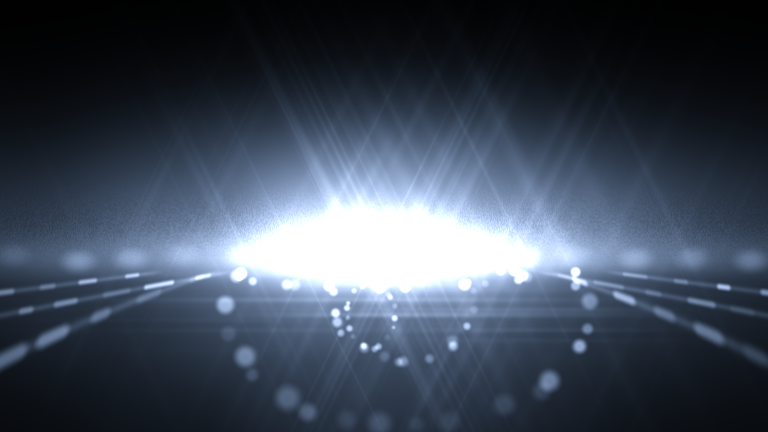
Reproduce this background procedurally as a WebGL 2 fragment shader.

```glsl
#version 300 es
precision highp float;

uniform vec2 u_resolution;
out vec4 fragColor;

// Layout is in canvas heights, with x = 0 at the middle
const float HORIZON = 0.41;
const vec3 SHADOW_TINT = vec3(0.55, 0.74, 1.0);
const vec3 LIGHT_TINT = vec3(0.20, 0.10, 0.0);
const float HALO_LEVEL = 1.10;
const float HALO_WIDTH = 0.50;
const float FLOOR_LEVEL = 0.90;
const float FLOOR_WIDTH = 0.55;
const float CORE_LEVEL = 0.80;
const vec2 CORE_SIZE = vec2(0.30, 0.085);
const int RAY_COUNT = 44;
const float RAY_SLANT = 0.49;
const float RAY_LEVEL = 0.075;
const float GRAIN_SCALE = 430.0;
const float GRAIN_LEVEL = 0.17;
const float DASH_SPACING = 0.105;
const vec3 TRAIL_START = vec3(0.39, 0.36, 0.52);
const vec3 TRAIL_SLOPE = vec3(0.33, 0.18, 0.13);
const vec3 TRAIL_BEND = vec3(0.17, 0.02, 0.0);

float hash(vec2 p) {
    vec3 q = fract(vec3(p.xyx) * 0.1031);
    q += dot(q, q.yzx + 33.33);
    return fract((q.x + q.y) * q.z);
}

float noise(vec2 p) {
    vec2 cell = floor(p), f = fract(p);
    f = f * f * (3.0 - 2.0 * f);
    float low = mix(hash(cell), hash(cell + vec2(1, 0)), f.x);
    float high = mix(hash(cell + vec2(0, 1)), hash(cell + 1.0), f.x);
    return mix(low, high, f.y);
}

float bell(float x) { return exp(-x * x); }

float falloff(float x, float width) { return 1.0 / (1.0 + x * x / (width * width)); }

// Parallel slanted beams, denser toward the middle
float rays(vec2 p, float seed) {
    float u = p.x + RAY_SLANT * p.y, sum = 0.0;
    for (int i = 0; i < RAY_COUNT; i++) {
        vec2 id = vec2(float(i), seed);
        float s = 2.0 * hash(id) - 1.0;
        float thick = hash(id + 40.0);
        float width = mix(0.003, 0.020, thick * thick);
        float fade = 0.3 + 0.9 * noise(vec2(p.y * 6.0, seed + float(i) * 3.0));
        sum += bell((u + 0.03 - 0.75 * s * abs(s)) / width) * fade * mix(0.3, 1.2, hash(id + 80.0));
    }
    return sum;
}

// Round lights along an ellipse, larger and softer when nearer
float lightRing(vec2 p, vec2 center, vec2 radii, int count, float size, float seed) {
    float sum = 0.0;
    for (int i = 0; i < count; i++) {
        vec2 id = vec2(float(i), seed);
        float angle = 6.2832 * (float(i) + hash(id)) / float(count);
        vec2 spot = center + radii * vec2(cos(angle), sin(angle)) * mix(0.94, 1.05, hash(id + 20.0));
        float near = clamp((HORIZON - spot.y) / 0.4, 0.0, 1.0);
        float r = size * mix(0.6, 1.15, hash(id + 50.0)) * (0.7 + 0.8 * near);
        float edge = 0.002 + r * mix(0.25, 0.6, near);
        float disc = 1.0 - smoothstep(r - edge, r + edge, length(p - spot));
        float level = mix(0.12, 0.8, hash(id + 70.0)) * (1.0 - 0.6 * near);
        sum += disc * level * step(spot.y, HORIZON - 0.02);
    }
    return sum;
}

// Dashes on curved tracks that run outward from the horizon
float trails(vec2 p) {
    float sum = 0.0, side = p.x < 0.0 ? 3.0 : 17.0;
    for (int k = 0; k < 3; k++) {
        float t = abs(p.x) - TRAIL_START[k];
        float across = p.y - (HORIZON - 0.04) + t * (TRAIL_SLOPE[k] + TRAIL_BEND[k] * t);
        float cell = floor(t / DASH_SPACING);
        vec2 id = vec2(cell + 9.0, float(k) * 7.0 + side);
        float along = t - (cell + mix(0.4, 0.6, hash(id))) * DASH_SPACING;
        float nearness = clamp(t / 0.5, 0.0, 1.0);
        float r = mix(0.004, k == 0 ? 0.020 : 0.008, nearness);
        float halfLength = mix(0.008, 0.030, hash(id + 30.0));
        float d = length(vec2(max(abs(along) - halfLength, 0.0), across)) - r;
        float soft = 0.002 + r * 0.55;
        float shine = hash(id + 60.0);
        float dash = (1.0 - smoothstep(-soft, soft, d)) * mix(0.08, 0.55, shine * shine);
        sum += (dash + 0.15 * bell(across / (0.7 * r + 0.002))) * smoothstep(-0.02, 0.04, t);
    }
    return sum;
}

// Blurred lights standing on the horizon
float horizonLights(vec2 p) {
    float x = p.x / 0.13, cell = floor(x);
    float jitter = hash(vec2(cell + 30.0, 5.0));
    vec2 d = vec2((x - cell - mix(0.4, 0.6, jitter)) * 0.13, p.y - HORIZON + 0.02 * jitter);
    return (1.0 - smoothstep(0.005, 0.045, length(d * vec2(0.8, 1.2)))) * mix(0.08, 0.25, jitter);
}

void main() {
    vec2 p = (gl_FragCoord.xy - vec2(0.5 * u_resolution.x, 0.0)) / u_resolution.y;
    float h = p.y - HORIZON;
    float above = smoothstep(-0.065, -0.005, h);

    // Sky halo, floor sheen and a core that melts into both
    float mist = 0.88 + 0.24 * noise(p * vec2(5.0, 4.0) + 20.0);
    float sky = HALO_LEVEL * exp(-12.5 * h * h) * falloff(p.x, HALO_WIDTH) * mist;
    float sheen = FLOOR_LEVEL * exp(3.4 * min(h, 0.0)) * falloff(p.x, FLOOR_WIDTH) * mist;
    float light = mix(sheen, sky, above);
    light += CORE_LEVEL * bell(p.x / CORE_SIZE.x) * bell(h / CORE_SIZE.y);
    light += 0.20 * bell(h / 0.05) * falloff(p.x, 0.9) + horizonLights(p);

    // Crossed beams and thin floor reflections
    float reach = exp(-7.0 * h * h) * falloff(p.x, 0.45) * mix(0.7, 1.0, above);
    light += RAY_LEVEL * reach * (rays(vec2(p.x, h), 2.0) + rays(vec2(-p.x, h), 11.0));
    float streak = noise(vec2(p.x * 2.0, p.y * 85.0));
    light += 0.22 * streak * streak * bell((h + 0.11) / 0.08) * bell(p.x / 0.5);

    // Sparkling dust over the horizon
    float dust = noise(p * GRAIN_SCALE + 500.0) - 0.5;
    light += GRAIN_LEVEL * dust * bell((h - 0.06) / 0.07) * falloff(p.x, 0.7);

    // Floor lights
    light += trails(p);
    light += lightRing(p, vec2(0.044, 0.306), vec2(0.16, 0.145), 24, 0.010, 4.0);
    light += lightRing(p, vec2(-0.03, 0.27), vec2(0.055, 0.075), 20, 0.006, 23.0);
    light += lightRing(p, vec2(0.053, 0.26), vec2(0.43, 0.24), 28, 0.018, 37.0);
    light += lightRing(p, vec2(0.0, 0.36), vec2(0.33, 0.025), 22, 0.014, 51.0);

    light = max(light, 0.0);
    fragColor = vec4(clamp(light * (SHADOW_TINT + light * LIGHT_TINT), 0.0, 1.0), 1.0);
}
```
